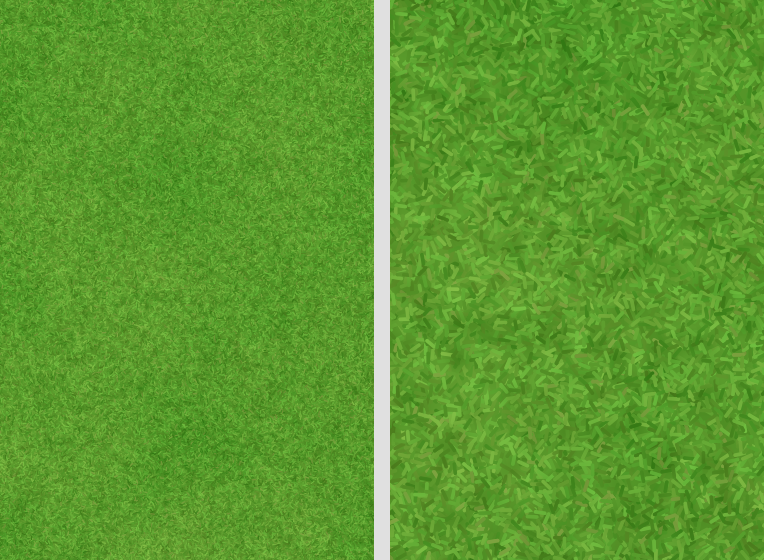
Left, the full canvas; right, a detail of the centre.
Write a WebGL 1 fragment shader that draws this texture.

```glsl
precision highp float;

uniform vec2 u_resolution;

const vec3 SHADE_GREEN = vec3(0.275, 0.515, 0.115);
const vec3 LIGHT_GREEN = vec3(0.430, 0.700, 0.230);
const vec3 DRY_SHIFT = vec3(0.055, -0.006, 0.016);
const vec3 STRAW = vec3(0.52, 0.61, 0.26);
const float BLADE_DENSITY = 200.0;   // cells per canvas height
const float BLADE_REACH = 0.55;      // half length in cells
const float BLADE_WIDTH = 0.22;      // half width in cells
const float TUFT_DENSITY = 95.0;
const float PATCH_DENSITY = 6.0;
const float BLADE_CONTRAST = 1.15;
const float TUFT_CONTRAST = 0.20;
const float PATCH_CONTRAST = 0.16;
const float STRAW_SHARE = 0.035;
const float PI = 3.14159;

vec3 hash3(vec2 p) {
  vec3 q = fract(p.xyx * vec3(0.1031, 0.1030, 0.0973));
  q += dot(q, q.yxz + 33.33);
  return fract((q.xxy + q.yzz) * q.zyx);
}

float valueNoise(vec2 p) {
  vec2 cell = floor(p);
  vec2 f = fract(p);
  f = f * f * (3.0 - 2.0 * f);
  float low = mix(hash3(cell).x, hash3(cell + vec2(1.0, 0.0)).x, f.x);
  float high = mix(hash3(cell + vec2(0.0, 1.0)).x, hash3(cell + 1.0).x, f.x);
  return mix(low, high, f.y);
}

// Signed cloudy noise, centred on zero
float cloud(vec2 p) {
  float sum = 0.0;
  float weight = 0.5;
  for (int i = 0; i < 4; i++) {
    sum += weight * (2.0 * valueNoise(p) - 1.0);
    p = mat2(1.6, 1.2, -1.2, 1.6) * p + 17.3;
    weight *= 0.55;
  }
  return sum;
}

float segmentDistance(vec2 p, vec2 halfAxis) {
  float along = clamp(dot(p, halfAxis) / dot(halfAxis, halfAxis), -1.0, 1.0);
  return length(p - along * halfAxis);
}

// Lays short blades over turf; x is shade, y is dryness, z is straw
vec3 layBlades(vec3 turf, vec2 p, float seed, float blur) {
  vec2 home = floor(p);
  for (int y = -1; y <= 1; y++) {
    for (int x = -1; x <= 1; x++) {
      vec2 cell = home + vec2(float(x), float(y));
      vec3 place = hash3(cell + seed);
      vec3 look = hash3(cell + seed + 71.7);
      float angle = place.z * PI;
      vec2 halfAxis = BLADE_REACH * vec2(cos(angle), sin(angle));
      float d = segmentDistance(p - cell - place.xy, halfAxis);
      float cover = 1.0 - smoothstep(-blur, blur, d - BLADE_WIDTH);
      vec3 blade = vec3(look.xy, step(1.0 - STRAW_SHARE, look.z));
      turf = mix(turf, blade, cover);
    }
  }
  return turf;
}

void main() {
  vec2 uv = gl_FragCoord.xy / u_resolution.y;
  float blur = 0.6 * BLADE_DENSITY / u_resolution.y;

  // Fine blades in two crossed layers
  vec2 p = uv * BLADE_DENSITY;
  vec3 turf = vec3(0.35, 0.5, 0.0);
  turf = layBlades(turf, p, 11.0, blur);
  turf = layBlades(turf, mat2(0.8, 0.6, -0.6, 0.8) * p, 143.0, blur);

  // Small tufts and broad faded patches
  float tuft = 2.0 * valueNoise(uv * TUFT_DENSITY) - 1.0;
  float worn = cloud(uv * PATCH_DENSITY);
  float shade = 0.5 + BLADE_CONTRAST * (turf.x - 0.5);
  shade += TUFT_CONTRAST * tuft + PATCH_CONTRAST * worn;
  float dryness = 1.3 * (turf.y - 0.5) + 0.6 * worn;

  vec3 color = mix(SHADE_GREEN, LIGHT_GREEN, shade);
  color += DRY_SHIFT * dryness;
  color = mix(color, STRAW, 0.6 * turf.z);
  gl_FragColor = vec4(clamp(color, 0.0, 1.0), 1.0);
}
```
